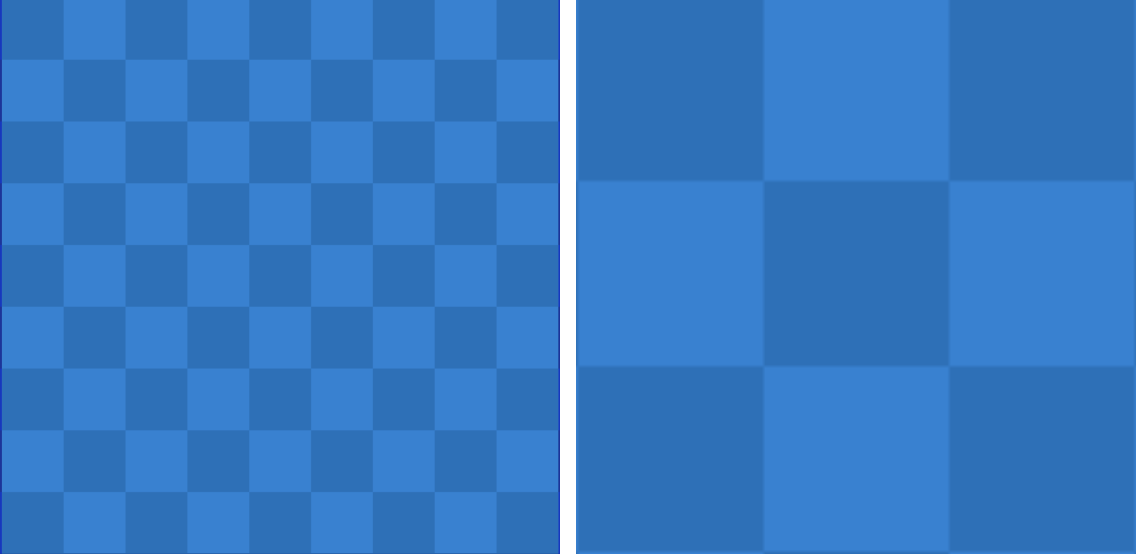
Left: the whole. Right: its middle third, enlarged.
A WebGL 2 fragment shader for this pattern:

```glsl
#version 300 es
precision highp float;
// Blue nine by nine checkerboard with thin deep-blue side borders and a faint bottom rule.

uniform vec2 u_resolution;
out vec4 outColor;

// Layout, as fractions of the canvas
const vec2 BOARD_ORIGIN = vec2(0.0033, 0.0004);
const vec2 CELL_SIZE = vec2(0.11043, 0.11147);
const float COLUMNS = 9.0;
const float EDGE_BLUR = 0.0011;
const float BOTTOM_RULE = 0.0013;

// Colours
const vec3 DARK_CELL = vec3(0.182, 0.440, 0.718);
const vec3 LIGHT_CELL = vec3(0.222, 0.504, 0.814);
const vec3 DARK_BORDER = vec3(0.110, 0.205, 0.600);
const vec3 LIGHT_BORDER = vec3(0.090, 0.220, 0.740);
const vec3 RULE_COLOR = vec3(0.150, 0.370, 0.650);

// Square wave, +1 in even cells and -1 in odd ones, with softened crossings
vec2 softSquareWave(vec2 cell, vec2 softness) {
    vec2 f = fract(cell);
    vec2 edgeDistance = min(f, 1.0 - f);
    vec2 parity = 1.0 - 2.0 * mod(floor(cell), 2.0);
    return parity * clamp(edgeDistance / softness, 0.0, 1.0);
}

void main() {
    vec2 uv = gl_FragCoord.xy / u_resolution;
    vec2 blur = max(vec2(EDGE_BLUR), 0.5 / u_resolution);
    vec2 cell = (uv - BOARD_ORIGIN) / CELL_SIZE;

    // Checkered field
    vec2 wave = softSquareWave(cell, blur / CELL_SIZE);
    vec3 color = mix(DARK_CELL, LIGHT_CELL, 0.5 - 0.5 * wave.x * wave.y);

    // Thin rule along the bottom
    float rule = 1.0 - smoothstep(-blur.y, blur.y, uv.y - BOTTOM_RULE);
    color = mix(color, RULE_COLOR, rule);

    // Side borders take the opposite tone of the row beside them
    float boardRight = BOARD_ORIGIN.x + COLUMNS * CELL_SIZE.x;
    float outside = max(BOARD_ORIGIN.x - uv.x, uv.x - boardRight);
    vec3 borderColor = mix(DARK_BORDER, LIGHT_BORDER, 0.5 + 0.5 * wave.y);
    color = mix(color, borderColor, smoothstep(-blur.x, blur.x, outside));

    outColor = vec4(color, 1.0);
}
```
